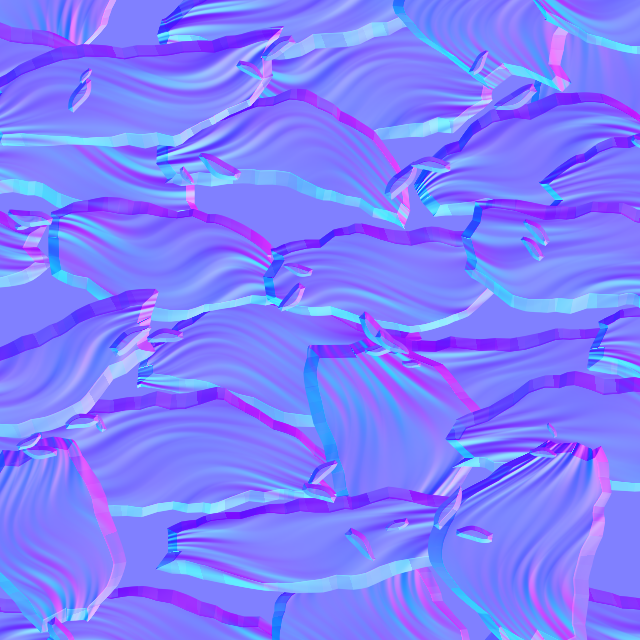
Give the GLSL for this texture map, as a WebGL 2 fragment shader.

```glsl
#version 300 es
precision highp float;

uniform vec2 u_resolution;
out vec4 fragColor;

struct Stroke {
    vec2 center;
    vec2 halfSize;
    float angle;
    float bend;
    float seed;
};

float hash(float n) {
    return fract(sin(n * 12.989 + 4.13) * 43758.5);
}

// Piecewise linear noise gives straight, chipped edges
float facet(float x, float seed) {
    float cell = floor(x);
    return mix(hash(cell + seed), hash(cell + 1.0 + seed), x - cell);
}

vec2 rotate(vec2 p, float angle) {
    float c = cos(angle), s = sin(angle);
    return vec2(c * p.x + s * p.y, c * p.y - s * p.x);
}

float softCrease(float phase) {
    float s = sin(phase);
    return 1.0 - sqrt(s * s + 0.03);
}

// Flowing creases: t runs along the stroke, v across it
float folds(float t, float v, float width, float seed) {
    float phase = v * width * 52.0 + 1.5 * sin(t * 2.4 + seed)
                + 0.7 * sin(t * 4.3 - seed * 2.0 + v * 2.5);
    float ridges = softCrease(phase) * 1.2
                 + 0.4 * sin(phase * 1.7 + 1.8 * sin(t * 2.1 + seed))
                 + 0.3 * softCrease(phase * 1.9 + 2.2 * sin(t * 2.7 - seed))
                 + 0.13 * sin(phase * 5.3 + 2.5 * sin(t * 3.0 - seed));
    float gather = 0.25 + 0.95 * smoothstep(0.05, 0.95, abs(t + 0.3 * sin(seed + v * 3.0)));
    return ridges * gather * (0.7 + 0.3 * sin(v * 4.0 + seed * 3.0));
}

// Returns height, distance inside the outline, and slope gain
vec3 strokeShape(vec2 p, Stroke s) {
    vec2 q = rotate(p - s.center, s.angle);
    float len = s.halfSize.x, width = s.halfSize.y;
    float t = q.x / len;
    q.y += s.bend * (t * t - 0.4) + 0.16 * width * sin(t * 3.2 + s.seed);

    float taper = max(1.0 - 0.58 * t * t + 0.35 * t * (hash(s.seed) - 0.5), 0.25);
    float side = s.seed + 31.0 * sign(q.y);
    float chip = facet(q.x * 17.0, side) + 0.35 * facet(q.x * 43.0, side + 3.0);
    float edgeY = width * (taper + 0.24 * (chip - 0.67)) - abs(q.y);
    float tear = facet(q.y * 34.0, s.seed + 9.0 * sign(q.x));
    float edgeX = len * (0.9 + 0.19 * tear) - abs(q.x);
    float edge = min(edgeX, edgeY);

    // The rim rises to one shared level, so the inside stays seamless
    float bevel = min(0.010 + 0.015 * facet(q.x * 11.0, side + 5.0), width * 0.6);
    float rim = min(0.017, width * 0.6) * min(edge / bevel, 1.0);
    float v = q.y / (width * taper);
    float dome = 0.045 * width * (1.0 - v * v);
    float swell = 0.0025 * sin(p.x * 19.0 + s.seed) * sin(p.y * 27.0 - s.seed);
    float foldDepth = min(0.0064, width * 0.09);
    float height = rim + dome + swell + foldDepth * folds(t, v, width, s.seed);
    float strip = hash(floor(q.x * 31.0 + 6.0 * q.y) + side);
    float gain = mix(0.3 + 0.85 * strip, 1.0, smoothstep(0.85, 1.0, edge / bevel));
    return vec3(height, edge, gain);
}

// Lays one stroke over the slopes below it
vec2 paint(vec2 slope, vec2 p, Stroke s) {
    if (length(p - s.center) > length(s.halfSize) * 1.25 + 0.05) return slope;
    const float STEP = 0.001;
    vec3 here = strokeShape(p, s);
    float right = strokeShape(p + vec2(STEP, 0.0), s).x;
    float above = strokeShape(p + vec2(0.0, STEP), s).x;
    vec2 own = clamp((vec2(right, above) - here.x) / STEP, -2.2, 2.2) * here.z;
    return mix(slope, own, smoothstep(-0.001, 0.001, here.y));
}

// Broad strokes on a staggered grid, some turned upright
Stroke broadStroke(float index) {
    float row = floor(index / 4.0), column = mod(index, 4.0);
    float seed = index * 3.7 + 2.0;
    vec2 center = vec2((column - 0.25 + 0.5 * mod(row, 2.0)) * 0.35, row * 0.145);
    center += (vec2(hash(seed + 1.0), hash(seed + 2.0)) - 0.5) * vec2(0.12, 0.05);
    float upright = step(0.8, hash(seed + 3.0));
    vec2 size = mix(vec2(0.21, 0.083), vec2(0.14, 0.125), upright);
    size *= 0.88 + 0.34 * vec2(hash(seed + 4.0), hash(seed + 5.0));
    float angle = (hash(seed + 6.0) - 0.5) * 0.6 + upright * 1.57;
    return Stroke(center, size, angle, (hash(seed + 7.0) - 0.5) * 0.11, seed);
}

// Small torn scraps gathered at the end of a broad stroke
Stroke scrap(float index) {
    float seed = index * 5.3 + 211.0;
    Stroke host = broadStroke(floor(index / 2.0));
    vec2 jitter = (vec2(hash(seed), hash(seed + 1.0)) - 0.5) * 0.07;
    vec2 center = host.center + rotate(vec2(host.halfSize.x * 0.95, 0.0), -host.angle) + jitter;
    vec2 size = vec2(0.026, 0.010) * (0.5 + hash(seed + 2.0));
    return Stroke(center, size, (hash(seed + 3.0) - 0.5) * 2.2, 0.0, seed);
}

void main() {
    vec2 p = gl_FragCoord.xy / u_resolution;
    vec2 slope = vec2(0.0);
    for (int i = 0; i < 32; i++) slope = paint(slope, p, broadStroke(float((i * 13) % 32)));
    for (int i = 0; i < 64; i++) slope = paint(slope, p, scrap(float(i)));

    // Encode the tilt in red and green
    vec2 tilt = slope * inversesqrt(1.0 + dot(slope, slope));
    fragColor = vec4(0.5 + 0.5 * vec2(-tilt.x, tilt.y), 1.0, 1.0);
}
```
